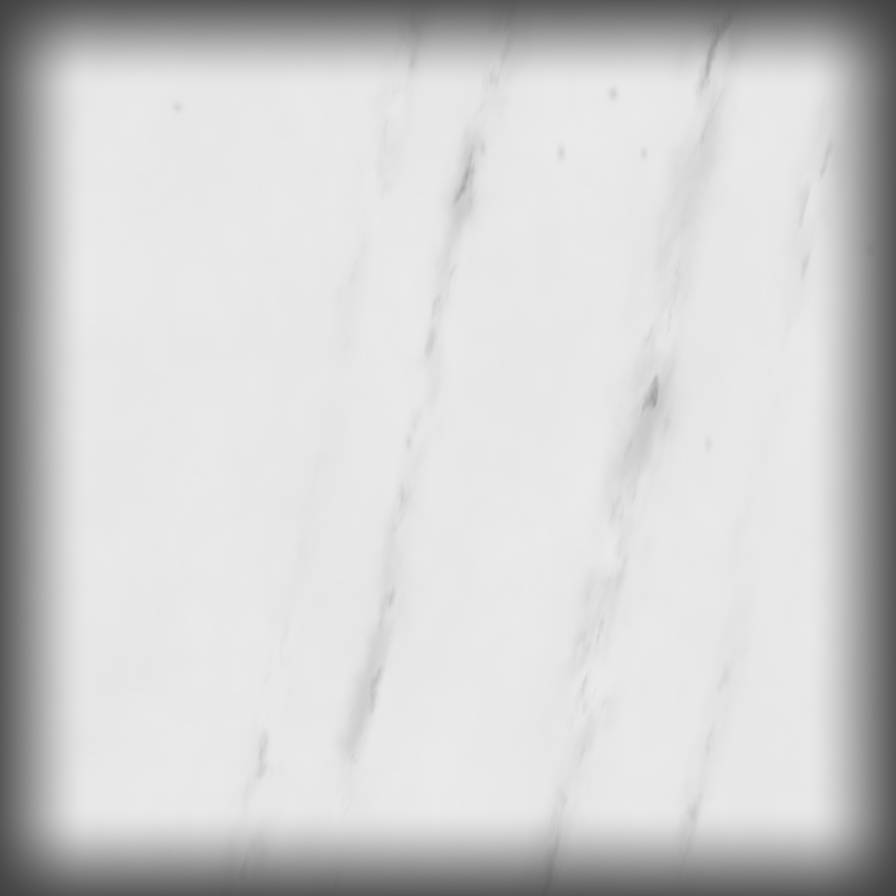
A Shadertoy shader for this texture:

```glsl
// Pale marble slab with slanted grey veins and a soft dark border.

const float STONE_GREY = 0.908;
const float BORDER_GREY = 0.24;
const float BORDER_START = -0.033;   // shadow ramp, measured inward from the edge
const float BORDER_END = 0.10;
const float VEIN_SLANT = 0.20;       // sideways shift per unit of height
const float VEIN_WARP = 0.022;
const float HAZE_DEPTH = 0.105;
const float CORE_DEPTH = 0.17;
const float MOTTLE_DEPTH = 0.022;
const float SPECK_DEPTH = 0.09;
const int SPECK_COUNT = 9;

// Each vein: offset, half width, strength, fading at mid height
const int VEIN_COUNT = 4;
const vec4 VEINS[VEIN_COUNT] = vec4[](
    vec4(0.262, 0.020, 0.75, 0.85),
    vec4(0.365, 0.019, 0.95, 0.0),
    vec4(0.612, 0.026, 1.10, 0.0),
    vec4(0.755, 0.018, 0.65, 0.80));

vec2 hash2(vec2 p) {
    vec3 h = fract(p.xyx * vec3(0.1031, 0.1030, 0.0973));
    h += dot(h, h.yzx + 33.33);
    return fract((h.xx + h.yz) * h.zy);
}

float cornerSlope(vec2 cell, vec2 corner, vec2 f) {
    float angle = 6.2832 * hash2(cell + corner + 57.0).x;
    return dot(vec2(cos(angle), sin(angle)), f - corner);
}

// Gradient noise, roughly -0.7 to 0.7
float gradientNoise(vec2 p) {
    vec2 cell = floor(p);
    vec2 f = fract(p);
    vec2 w = f * f * f * (f * (f * 6.0 - 15.0) + 10.0);
    float low = mix(cornerSlope(cell, vec2(0, 0), f), cornerSlope(cell, vec2(1, 0), f), w.x);
    float high = mix(cornerSlope(cell, vec2(0, 1), f), cornerSlope(cell, vec2(1, 1), f), w.x);
    return mix(low, high, w.y);
}

float fbm(vec2 p) {
    float sum = 0.0;
    float amplitude = 0.6;
    for (int i = 0; i < 4; i++) {
        sum += amplitude * gradientNoise(p);
        p = p * 2.03 + 11.7;
        amplitude *= 0.5;
    }
    return sum;
}

// Darkening by the wide hazy veins and their streaky cores
float veinShade(vec2 uv) {
    vec2 q = vec2(uv.x - VEIN_SLANT * uv.y, uv.y);
    float wander = VEIN_WARP * fbm(q * vec2(9.0, 5.0) + 3.0);
    float ragged = 0.016 * fbm(q * vec2(34.0, 20.0) + 40.0);
    float patches = smoothstep(-0.30, 0.32, fbm(q * vec2(20.0, 7.0) + 8.0));
    float streaks = smoothstep(0.02, 0.50, fbm(q * vec2(52.0, 17.0) + 21.0));
    float shade = 0.0;
    for (int i = 0; i < VEIN_COUNT; i++) {
        vec4 vein = VEINS[i];
        float d = (q.x - vein.x + wander + ragged) / vein.y;
        float ends = smoothstep(0.08, 0.36, abs(uv.y - 0.45));
        float strength = vein.z * mix(1.0, ends, vein.w);
        float swell = 0.75 + 0.7 * gradientNoise(vec2(uv.y * 4.5, float(i) * 7.3 + 0.4));
        float haze = exp(-d * d) * patches * HAZE_DEPTH;
        float core = exp(-3.0 * d * d) * streaks * CORE_DEPTH;
        shade += strength * swell * (haze + core);
    }
    return shade;
}

// Small scattered flecks, stretched upright
float speckShade(vec2 uv) {
    float shade = 0.0;
    for (int i = 0; i < SPECK_COUNT; i++) {
        vec2 seed = vec2(float(i) * 3.7 + 1.0, 5.0);
        vec2 size = mix(vec2(0.003, 0.005), vec2(0.006, 0.011), hash2(seed + 19.0));
        vec2 d = (uv - hash2(seed)) / size;
        shade += SPECK_DEPTH * hash2(seed + 31.0).x * exp(-dot(d, d));
    }
    return shade;
}

// Blurred inner shadow along all four edges
float borderLight(vec2 uv) {
    vec2 edge = min(uv, 1.0 - uv);
    vec2 light = smoothstep(BORDER_START, BORDER_END, edge);
    return light.x * light.y;
}

void mainImage(out vec4 fragColor, in vec2 fragCoord) {
    vec2 uv = fragCoord / iResolution.xy;
    vec2 slanted = vec2(uv.x - VEIN_SLANT * uv.y, uv.y);

    // Stone body
    float stone = STONE_GREY + MOTTLE_DEPTH * fbm(slanted * vec2(7.0, 3.5) + 60.0);
    stone += 0.010 * fbm(uv * vec2(30.0, 22.0));
    stone -= veinShade(uv) + speckShade(uv);

    // Border shadow
    float grey = mix(BORDER_GREY, stone, borderLight(uv));
    fragColor = vec4(vec3(grey), 1.0);
}
```
